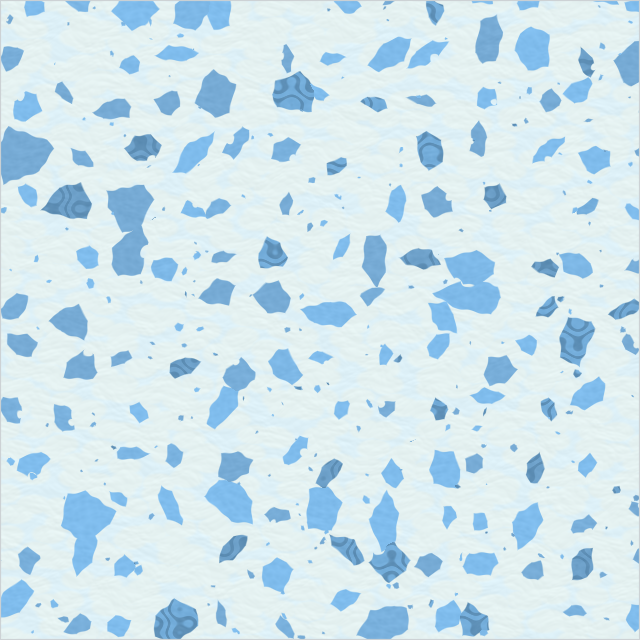
A Shadertoy shader for this texture:

```glsl
// Pale embossed paper scattered with angular blue terrazzo chips and fine specks.

vec2 hash2(vec2 p) {
    vec3 q = fract(p.xyx * vec3(0.1031, 0.1030, 0.0973));
    q += dot(q, q.yzx + 33.33);
    return fract((q.xx + q.yz) * q.zy);
}

float cellular(vec2 p) {
    vec2 cell = floor(p);
    float nearest = 2.0;
    for (int y = -1; y <= 1; y++)
    for (int x = -1; x <= 1; x++) {
        vec2 c = cell + vec2(x, y);
        nearest = min(nearest, length(c + hash2(c + 91.0) - p));
    }
    return nearest;
}

// Wrinkled height field, stretched sideways
float paperHeight(vec2 p) {
    p += 0.005 * sin(p.yx * vec2(83.0, 61.0) + 2.0 * sin(p * 37.0));
    return cellular(p * vec2(26.0, 58.0)) + 0.5 * cellular(p * vec2(75.0, 130.0) + 7.0);
}

// Stretched convex polygon, sometimes with a bite out of its rim
float chipDistance(vec2 p, float radius, vec2 id) {
    vec2 shape = hash2(id + 17.0);
    float angle = 6.2832 * shape.x;
    float aspect = mix(0.42, 0.95, shape.y);
    p = mat2(cos(angle), -sin(angle), sin(angle), cos(angle)) * p;
    float d = -1.0;
    for (int i = 0; i < 6; i++) {
        vec2 h = hash2(id + 31.0 + 7.0 * float(i));
        float a = 6.2832 * (float(i) + 0.75 * h.x) / 6.0;
        vec2 normal = vec2(cos(a), sin(a) / aspect);
        d = max(d, (dot(p, normal) - radius * mix(0.7, 1.08, h.y)) / length(normal));
    }
    vec2 bite = hash2(id + 53.0);
    if (bite.x < 0.22)
        d = max(d, radius * 0.28 - length(p - radius * vec2(bite.y - 0.5, aspect * 0.95)));
    return d;
}

// Returns distance in canvas units and the id of the nearest chip
vec3 scatter(vec2 uv, float cells, float density, vec2 radii, float seed) {
    vec2 p = uv * cells;
    vec3 nearest = vec3(1.0, 0.0, 0.0);
    for (int y = -1; y <= 1; y++)
    for (int x = -1; x <= 1; x++) {
        vec2 cell = floor(p) + vec2(x, y);
        vec2 id = cell + seed;
        vec2 pick = hash2(id);
        if (pick.x > density) continue;
        vec2 center = cell + 0.5 + 0.6 * (hash2(id + 5.0) - 0.5);
        float d = chipDistance(p - center, mix(radii.x, radii.y, pick.y * pick.y), id) / cells;
        if (d < nearest.x) nearest = vec3(d, id);
    }
    return nearest;
}

void mainImage(out vec4 fragColor, in vec2 fragCoord) {
    vec2 uv = fragCoord / iResolution.xy;

    // Paper with faint bluish patches
    float relief = paperHeight(uv + vec2(0.001, 0.003)) - paperHeight(uv);
    float patches = smoothstep(0.48, 0.68, cellular(uv * vec2(22.0, 38.0) + 3.0));
    vec3 color = mix(vec3(0.897, 0.947, 0.945), vec3(0.865, 0.94, 0.968), patches);
    color += 0.05 * relief;

    // Large chips and clustered specks, with slightly ragged rims
    vec2 ragged = uv + 0.0011 * sin(uv.yx * vec2(190.0, 230.0) + 2.0 * sin(uv * 97.0));
    float cluster = sin(uv.x * 19.0 + 2.0 * sin(uv.y * 13.0)) * sin(uv.y * 23.0 + 1.0);
    vec3 chip = scatter(ragged, 12.5, 0.88, vec2(0.22, 0.52), 11.0);
    vec3 speck = scatter(ragged, 44.0, 0.11 + 0.08 * cluster, vec2(0.09, 0.32), 203.0);
    if (speck.x < chip.x) chip = speck;

    // Blue shade per chip, a few with dark mineral streaks
    vec2 tone = hash2(chip.yz + 71.0);
    vec3 blue = mix(vec3(0.50, 0.74, 0.93), vec3(0.465, 0.67, 0.835), smoothstep(0.3, 0.7, tone.x));
    float direction = 6.2832 * tone.x;
    float across = dot(uv, vec2(cos(direction), sin(direction)));
    float streak = sin(across * 260.0 + 3.0 * sin(uv.x * 120.0) + 2.0 * sin(uv.y * 170.0));
    float veined = step(0.83, tone.y);
    blue = mix(blue, vec3(0.35, 0.54, 0.69), veined * (0.3 + 0.6 * smoothstep(-0.1, 0.8, streak)));
    blue += 0.035 * relief + 0.03 * (cellular(uv * 85.0) - 0.45);

    float softness = max(0.0013, 0.8 / iResolution.y);
    color = mix(color, blue, 1.0 - smoothstep(-softness, softness, chip.x));

    // Thin grey border
    vec2 edge = min(uv, 1.0 - uv);
    color = mix(vec3(0.8, 0.82, 0.83), color, smoothstep(0.0005, 0.0028, min(edge.x, edge.y)));
    fragColor = vec4(color, 1.0);
}
```
